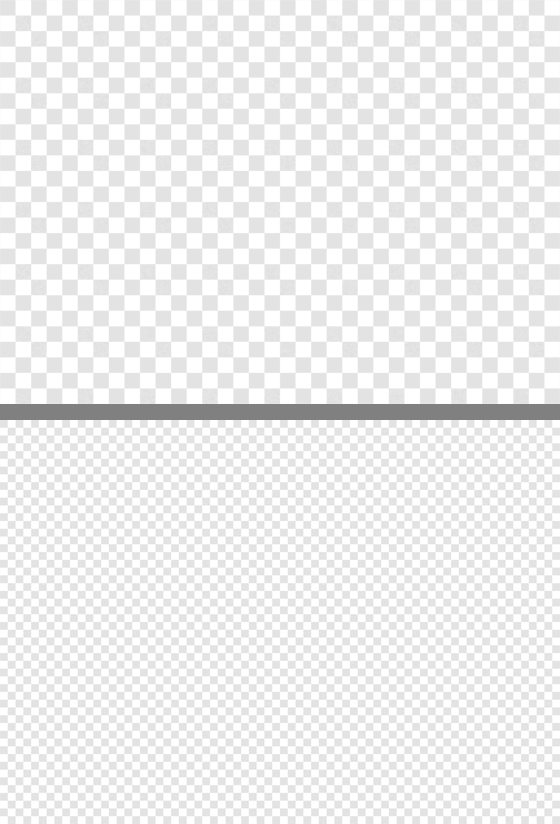
Top, the tile; bottom, the same tile 2 across and 2 down.
Reproduce this pattern procedurally as a Shadertoy shader.

```glsl
float hash(vec2 p) {
    vec3 q = fract(p.xyx * 0.1031);
    q += dot(q, q.yzx + 33.33);
    return fract((q.x + q.y) * q.z);
}

// Value noise that wraps after the given number of lattice steps
float wrappedNoise(vec2 p, vec2 period) {
    vec2 i = floor(p), f = fract(p);
    f = f * f * (3.0 - 2.0 * f);
    float bottom = mix(hash(mod(i, period)), hash(mod(i + vec2(1, 0), period)), f.x);
    float top = mix(hash(mod(i + vec2(0, 1), period)), hash(mod(i + 1.0, period)), f.x);
    return mix(bottom, top, f.y);
}

void mainImage(out vec4 fragColor, in vec2 fragCoord) {
    vec2 cells = vec2(36, 26);
    vec2 p = fragCoord / iResolution.xy * cells;

    // Signed distance to the cell borders, alternating per column and row
    vec2 wave = 0.5 - abs(mod(p + 0.5, 2.0) - 1.0);
    vec2 softness = max(0.6 * cells / iResolution.xy, vec2(0.04));
    vec2 side = clamp(wave / softness, -1.0, 1.0);
    float grey = 0.5 - 0.5 * side.x * side.y;

    // Faint speckle, stronger in two grey cells of every four by four block
    vec2 cell = mod(floor(p), 4.0);
    bool speckled = cell == vec2(1, 0) || cell == vec2(2, 3);
    float grain = wrappedNoise(p * 10.0, cells * 10.0) - 0.5;
    float shade = 0.89 + grain * (speckled ? 0.03 : 0.004);

    fragColor = vec4(vec3(mix(1.0, shade, grey)), 1.0);
}
```
